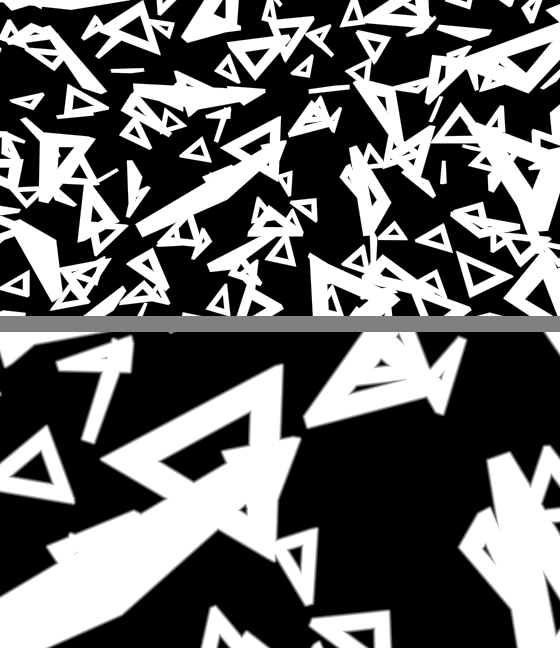
Top, the full canvas; bottom, a detail of the centre.
This background is drawn by a Shadertoy shader. Its source:

```glsl
// White triangular frames tumbling through black space, seen in perspective.
// Each frame is a solid ring with a square section; its faces are projected
// to screen quads, and the union of all quads is filled with a soft edge.

const int   FRAME_COUNT  = 155;
const float FOCAL_LENGTH = 0.68;              // in canvas heights
const float NEAR_DEPTH   = 2.75;              // in frame radii
const float FAR_DEPTH    = 15.5;
const float INNER_RADIUS = 0.58;              // hole corner, outer corner is 1
const float HALF_DEPTH   = 0.075;             // half thickness of a frame
const float MARGIN       = 1.08;              // spread beyond the canvas
const float JITTER       = 0.09;
const float SOFTNESS     = 1.0 / 270.0;       // edge width in canvas heights
const vec2  SPREAD_STEP  = vec2(0.75488, 0.56984); // low-discrepancy steps
const vec3  BACKGROUND   = vec3(0.0);
const vec3  FRAME_COLOUR = vec3(1.0);
const uint  SEED         = 17u;
const float TAU          = 6.28319;

// Integer hash giving three values in 0..1.
vec3 hash3(uint n) {
    uvec3 v = uvec3(n, n + 71u, n + 193u) * 1664525u + 1013904223u;
    v += v.yzx * v.zxy;
    v ^= v >> 16u;
    v += v.yzx * v.zxy;
    return vec3(v >> 8u) / 16777216.0;
}

// Uniformly distributed random rotation as a quaternion.
vec4 randomRotation(vec3 h) {
    vec2 angle = TAU * h.yz;
    return vec4(sqrt(1.0 - h.x) * vec2(sin(angle.x), cos(angle.x)),
                sqrt(h.x) * vec2(sin(angle.y), cos(angle.y)));
}

vec3 rotate(vec4 q, vec3 v) {
    return v + 2.0 * cross(q.xyz, cross(q.xyz, v) + q.w * v);
}

// Distance to a convex quad of either winding, zero inside.
float quadDistance(vec2 p, vec2 quad[4]) {
    float nearest = 1e6, low = 1e6, high = -1e6;
    for (int j = 0; j < 4; j++) {
        vec2 edge = quad[(j + 1) & 3] - quad[j];
        vec2 w = p - quad[j];
        float along = dot(w, edge) / max(dot(edge, edge), 1e-9);
        vec2 gap = w - edge * clamp(along, 0.0, 1.0);
        float side = edge.x * w.y - edge.y * w.x;
        nearest = min(nearest, dot(gap, gap));
        low = min(low, side);
        high = max(high, side);
    }
    return (low > 0.0 || high < 0.0) ? 0.0 : sqrt(nearest);
}

// Distance to the silhouette of one frame.
float frameDistance(vec2 p, vec3 centre, vec4 rotation) {
    // Project the four section corners at each of the three vertices.
    vec2 corners[12];
    for (int i = 0; i < 12; i++) {
        int k = i & 3;
        float angle = TAU * float(i / 4) / 3.0;
        float radius = k < 2 ? 1.0 : INNER_RADIUS;
        float height = (k == 0 || k == 3) ? HALF_DEPTH : -HALF_DEPTH;
        vec3 local = vec3(radius * vec2(cos(angle), sin(angle)), height);
        vec3 world = centre + rotate(rotation, local);
        corners[i] = FOCAL_LENGTH * world.xy / world.z;
    }
    // Join neighbouring sections with four faces per side.
    float d = 1e6;
    for (int i = 0; i < 12; i++) {
        int next = (i & 12) + ((i + 1) & 3);
        vec2 quad[4];
        quad[0] = corners[i];
        quad[1] = corners[next];
        quad[2] = corners[(next + 4) % 12];
        quad[3] = corners[(i + 4) % 12];
        d = min(d, quadDistance(p, quad));
    }
    return d;
}

void mainImage(out vec4 fragColor, in vec2 fragCoord) {
    vec2 p = (fragCoord - 0.5 * iResolution.xy) / iResolution.y;
    vec2 canvas = vec2(iResolution.x / iResolution.y, 1.0);
    float d = 1e6;

    for (int i = 0; i < FRAME_COUNT; i++) {
        uint id = SEED + uint(i) * 2u;
        vec3 h = hash3(id * 977u);

        // Even scatter on screen; larger, nearer frames are rarer.
        float t = (float(i) + h.z) / float(FRAME_COUNT);
        float depth = sqrt(mix(NEAR_DEPTH * NEAR_DEPTH, FAR_DEPTH * FAR_DEPTH, t));
        vec2 spot = fract(SPREAD_STEP * float(i) + 0.37) - 0.5;
        spot = (spot + JITTER * (h.xy - 0.5)) * canvas * MARGIN;

        // Skip frames whose bounding circle misses this point.
        float reach = 1.02 * length(vec3(spot, FOCAL_LENGTH)) / (depth - 1.02);
        if (distance(p, spot) > reach + SOFTNESS) continue;

        vec3 centre = vec3(spot * depth / FOCAL_LENGTH, depth);
        vec4 rotation = randomRotation(hash3((id + 1u) * 977u));
        d = min(d, frameDistance(p, centre, rotation));
        if (d <= 0.0) break;
    }

    // Soft edge, full on shared face borders.
    float coverage = clamp(1.0 - d / SOFTNESS, 0.0, 1.0);
    fragColor = vec4(mix(BACKGROUND, FRAME_COLOUR, coverage), 1.0);
}
```
